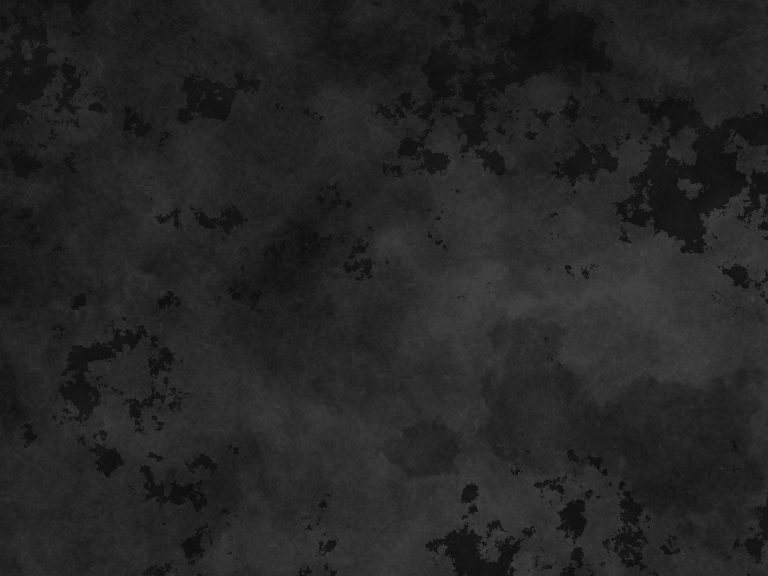
Give the GLSL for this texture, as a WebGL 2 fragment shader.

```glsl
#version 300 es
precision highp float;
// Dark weathered plaster: cloudy greys, crumbled black pits, soft stains and faint veins.

uniform vec2 u_resolution;
out vec4 fragColor;

float hash(vec2 cell) {
    vec3 q = fract(cell.xyx * vec3(0.1031, 0.1030, 0.0973));
    q += dot(q, q.yzx + 33.33);
    return fract((q.x + q.y) * q.z);
}

float noise(vec2 p) {
    vec2 i = floor(p), f = fract(p);
    f = f * f * (3.0 - 2.0 * f);
    return mix(mix(hash(i), hash(i + vec2(1, 0)), f.x),
               mix(hash(i + vec2(0, 1)), hash(i + vec2(1, 1)), f.x), f.y);
}

// Layered noise around 0.5; a higher gain gives a rougher result.
float fbm(vec2 p, float gain) {
    float sum = 0.0, total = 0.0, weight = 1.0;
    for (int octave = 0; octave < 6; octave++) {
        sum += weight * noise(p);
        total += weight;
        weight *= gain;
        p = mat2(1.6, 1.2, -1.2, 1.6) * p + 17.3;
    }
    return sum / total;
}

float blob(vec2 p, vec2 center, vec2 radius) {
    vec2 d = (p - center) / radius;
    return exp(-dot(d, d));
}

float segmentDistance(vec2 p, vec2 a, vec2 b) {
    vec2 ab = b - a;
    return length(p - a - ab * clamp(dot(p - a, ab) / dot(ab, ab), 0.0, 1.0));
}

void main() {
    vec2 p = gl_FragCoord.xy / u_resolution.y;
    vec2 warp = vec2(fbm(p * 7.0 + 3.1, 0.6), fbm(p * 7.0 + 41.7, 0.6)) - 0.5;
    vec2 q = p + 0.12 * warp;

    // Broad clouds, darkest toward the upper left
    float slope = smoothstep(-0.1, 1.0, 0.5 * p.x - 0.8 * p.y + 0.55);
    float cloud = fbm(q * 3.0 + 8.4, 0.55) - 0.5;
    float mottle = fbm(q * 14.0 + 60.2, 0.65) - 0.5;
    float grey = 0.154 + 0.085 * (slope - 0.5) + 0.15 * cloud + 0.13 * mottle;

    // Smooth-sided damp stains
    float damp = blob(q, vec2(0.93, 0.32), vec2(0.12, 0.11))
               + blob(q, vec2(0.71, 0.21), vec2(0.05, 0.06))
               + blob(q, vec2(1.22, 0.26), vec2(0.18, 0.14));
    float stain = smoothstep(0.42, 0.6, damp + 1.3 * (fbm(p * 9.0 + 25.0, 0.6) - 0.5));
    grey *= 1.0 - 0.25 * stain;

    // Faint pale veins: one forked crack and scattered wandering threads
    float crack = min(segmentDistance(q, vec2(0.83, 0.29), vec2(0.89, 0.43)),
                      segmentDistance(q, vec2(0.89, 0.43), vec2(1.13, 0.54)));
    float thread = abs(fbm(q * 2.6 + 90.0, 0.5) - 0.5);
    float broken = smoothstep(0.42, 0.65, noise(p * 6.0 + 5.0));
    grey += 0.026 * exp(-crack * crack / 0.00012) * (0.5 + noise(p * 40.0));
    grey += 0.022 * (1.0 - smoothstep(0.0, 0.012, thread)) * broken;

    // Crumbled pits, clustered in ragged patches
    float cluster = blob(q, vec2(0.92, 0.75), vec2(0.2, 0.16))
                  + blob(q, vec2(0.12, 0.24), vec2(0.19, 0.13))
                  + 0.7 * blob(q, vec2(1.22, 0.72), vec2(0.12, 0.12))
                  + 0.7 * blob(q, vec2(0.35, 0.07), vec2(0.1, 0.1))
                  + 0.6 * blob(q, vec2(1.05, 0.18), vec2(0.08, 0.08));
    float patchiness = fbm(p * 3.2 + 120.0, 0.5) - 0.5;
    float crumble = fbm(p * 21.0 + 70.0, 0.68) + 0.85 * patchiness + 0.2 * cluster;
    float pit = smoothstep(0.655, 0.71, crumble);
    grey = mix(grey, 0.068 + 0.06 * mottle, 0.88 * pit);

    // Fine grain and sparse pale flecks
    float grain = noise(p * 290.0) + 0.5 * noise(p * 130.0 + 9.0) - 0.75;
    grey += 0.034 * grain * (1.0 - 0.6 * pit);
    grey += 0.025 * smoothstep(0.87, 0.97, noise(p * 75.0 + 33.0)) * (1.0 - pit);

    fragColor = vec4(vec3(clamp(grey, 0.04, 0.25)), 1.0);
}
```
